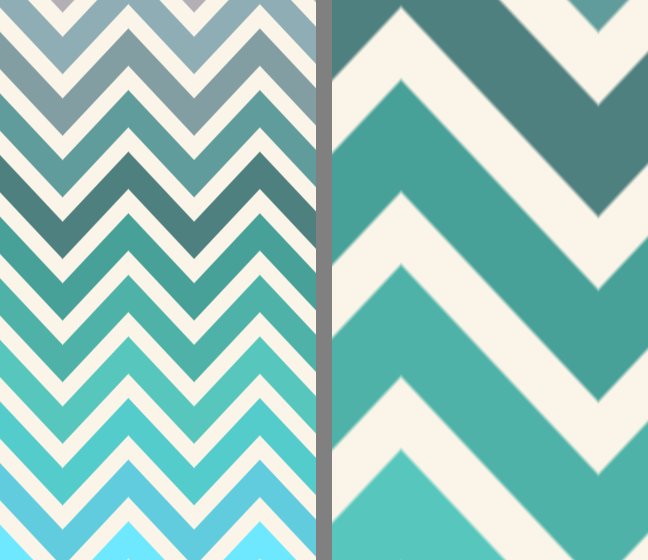
Left, the full canvas; right, a detail of the centre.
Reproduce this pattern procedurally as a Shadertoy shader.

```glsl
// Lengths are fractions of the canvas height
#define ZIGZAG_WIDTH 0.2348
#define ZIGZAG_DEPTH 0.125
#define PEAK_X 0.2292
#define FIRST_PEAK_Y 0.0508
#define BAND_PITCH 0.11
#define BAND_FILL 0.606
#define EDGE_SOFTNESS 0.0016
#define CREAM vec3(0.98, 0.96, 0.91)

const int BAND_COUNT = 11;
const vec3 BAND_COLORS[BAND_COUNT] = vec3[](
    vec3(0.70, 0.69, 0.71),
    vec3(0.56, 0.68, 0.71),
    vec3(0.51, 0.62, 0.64),
    vec3(0.38, 0.61, 0.61),
    vec3(0.31, 0.50, 0.50),
    vec3(0.28, 0.63, 0.60),
    vec3(0.31, 0.70, 0.66),
    vec3(0.34, 0.78, 0.74),
    vec3(0.33, 0.80, 0.80),
    vec3(0.38, 0.80, 0.87),
    vec3(0.43, 0.91, 1.00)
);

// Triangle wave: 0 at each peak, 1 at each valley
float zigzag(float x) {
    float phase = (x - PEAK_X) / ZIGZAG_WIDTH;
    return 2.0 * abs(phase - floor(phase + 0.5));
}

void mainImage(out vec4 fragColor, in vec2 fragCoord) {
    vec2 p = fragCoord / iResolution.y;
    float depth = 1.0 - p.y - FIRST_PEAK_Y - ZIGZAG_DEPTH * zigzag(p.x);

    // Cells are centred on the coloured bands, counted from the top
    float row = depth / BAND_PITCH + 0.5 - 0.5 * BAND_FILL;
    int band = clamp(int(floor(row)) + 2, 0, BAND_COUNT - 1);

    // Perpendicular distance to the band edge, negative inside
    float slope = 2.0 * ZIGZAG_DEPTH / ZIGZAG_WIDTH;
    float edge = (abs(fract(row) - 0.5) - 0.5 * BAND_FILL) * BAND_PITCH;
    edge /= length(vec2(1.0, slope));

    float blur = max(EDGE_SOFTNESS, 0.75 / iResolution.y);
    float cream = smoothstep(-blur, blur, edge);
    fragColor = vec4(mix(BAND_COLORS[band], CREAM, cream), 1.0);
}
```
